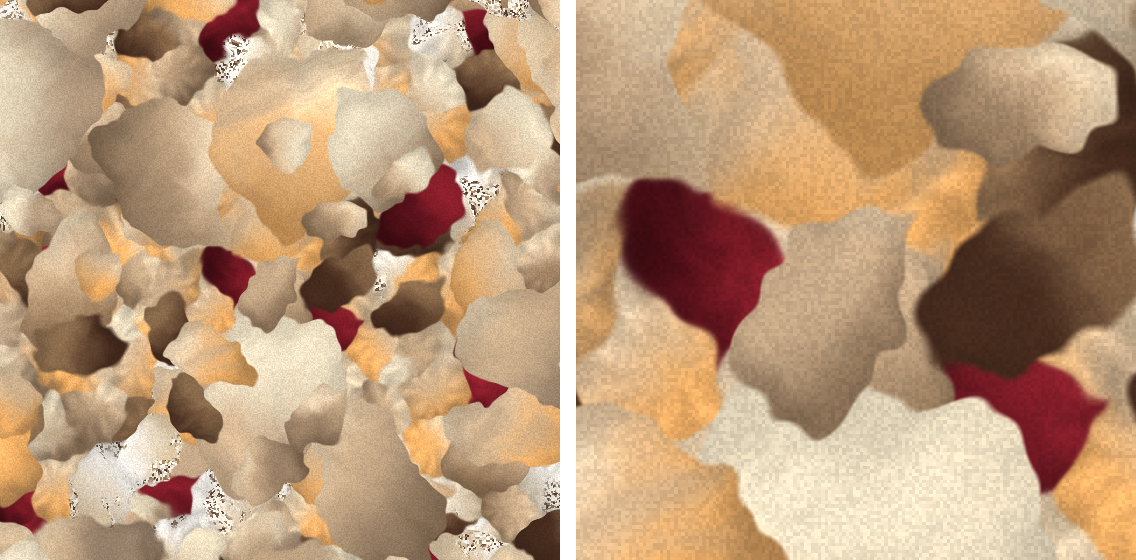
Left, the full canvas; right, a detail of the centre.
Reproduce this texture procedurally as a three.js fragment shader.

```glsl
// A packed collage of soft stone-like patches: peach, grey, cream, dark and red.
// A cellular bed of small chips lies under scattered layers of wobbly stones,
// each shaded by a gradient, smoky layered sines, fine grain and bright crumbs.

varying vec2 vUv;

const vec3 TAN    = vec3(0.88, 0.75, 0.60);
const vec3 BROWN  = vec3(0.58, 0.45, 0.32);
const vec3 GREY   = vec3(0.55, 0.47, 0.39);
const vec3 ORANGE = vec3(0.92, 0.67, 0.39);
const vec3 CREAM  = vec3(0.98, 0.92, 0.80);
const vec3 DARK   = vec3(0.26, 0.16, 0.11);
const vec3 RED    = vec3(0.58, 0.13, 0.18);
const vec3 WINE   = vec3(0.28, 0.05, 0.08);
const vec3 WHITE  = vec3(1.0, 0.98, 0.95);

const float BED_SCALE   = 11.0;   // chips across the canvas
const float BED_SHARP   = 55.0;   // crispness of the chip seams
const float EDGE        = 0.0018; // stone edge width
const float SOFT_EDGE   = 0.007;  // widest stone edge
const float WARP        = 0.0045; // raggedness of the outlines
const float SMOKE       = 0.17;   // light and dark drift inside stones
const float GRAIN       = 0.065;  // strength of the fine grain
const float GRAIN_SCALE = 480.0;
const float CRUMB_SCALE = 270.0;

float hash(vec2 p) {
  vec3 q = fract(vec3(p.xyx) * 0.1031);
  q += dot(q, q.yzx + 33.33);
  return fract((q.x + q.y) * q.z);
}

vec2 hash2(vec2 p) {
  return vec2(hash(p + 3.7), hash(p + 41.3));
}

mat2 turn(float a) {
  return mat2(cos(a), sin(a), -sin(a), cos(a));
}

// Smoky mottling from folded, turning sines, about -1 to 1.
float mottle(vec2 p) {
  float sum = 0.0, amp = 0.5;
  for (int i = 0; i < 6; i++) {
    p = turn(1.1) * p * 1.75 + 0.9 * sin(p.yx * 1.3);
    sum += amp * sin(p.x) * cos(p.y);
    amp *= 0.66;
  }
  return sum;
}

// Bright crumbs with a few dark specks on a pale ground.
vec3 crumbs(vec2 p, vec3 ground, float amount) {
  float h = hash(floor(p * CRUMB_SCALE) + 9.0);
  vec3 speck = h < 0.13 ? DARK : (h < 0.32 ? BROWN : WHITE);
  return mix(ground, speck, amount * step(h, 0.75));
}

// Material of one stone; local runs over about -1 to 1 inside it.
vec3 stoneColour(float kind, vec2 local, vec2 p, vec2 id) {
  vec2 rnd = hash2(id + 71.0);
  float smoke = mottle(p * 6.0 + rnd * 40.0);
  vec2 dir = turn((rnd.x - 0.5) * 3.2) * vec2(0.0, -1.0);
  float slope = dot(local, dir);
  float t = smoothstep(-0.8, 0.8, slope + 0.8 * smoke + 0.5 * (rnd.y - 0.5));
  vec3 lit = TAN, shade = ORANGE;
  if (kind > 0.33) { lit = TAN;   shade = mix(BROWN, GREY, rnd.y); }
  if (kind > 0.50) { lit = CREAM; shade = mix(TAN, GREY, 0.7 * rnd.x); }
  if (kind > 0.65) { lit = BROWN; shade = DARK; }
  if (kind > 0.77) { lit = RED;   shade = WINE; }
  if (kind > 0.86) { lit = WHITE; shade = mix(CREAM, BROWN, 0.35); }
  vec3 col = mix(lit, shade, t);
  if (kind < 0.65) {
    // A pale bloom on the lit side and a brown stain on the far side.
    col = mix(col, CREAM, 0.55 * smoothstep(0.25, 1.1, 0.6 * smoke - slope));
    col = mix(col, BROWN * 0.85, 0.6 * smoothstep(0.45, 1.3, slope - 0.8 * smoke) * rnd.y);
  }
  if (kind > 0.86) col = crumbs(p, col, 0.85 * smoothstep(-0.05, 0.3, mottle(p * 15.0 + rnd * 9.0)));
  return col * (1.0 + SMOKE * smoke) * (1.0 - 0.12 * smoothstep(0.6, 1.1, length(local)));
}

// Bed of cellular chips with faint fan streaks, blended by distance.
vec3 chipBed(vec2 p) {
  vec2 g = p * BED_SCALE, cell = floor(g);
  vec3 sum = vec3(0.0);
  float total = 0.0;
  for (int j = -1; j <= 1; j++) {
    for (int i = -1; i <= 1; i++) {
      vec2 id = cell + vec2(float(i), float(j));
      vec2 local = g - id - hash2(id + 20.0);
      float w = exp(-BED_SHARP * length(local));
      float fan = sin(9.0 * atan(local.y, local.x) + 30.0 * hash(id)) * smoothstep(0.1, 0.5, length(local));
      sum += w * stoneColour(hash(id + 5.0), local * 1.7, p, id) * (1.0 + 0.07 * fan);
      total += w;
    }
  }
  return sum / max(total, 1e-35);
}

// One layer of stones over col; kinds above kindLimit are left out.
vec3 stoneLayer(vec3 col, vec2 p, float scale, float presence, float kindLimit, float seed) {
  vec2 g = p * scale + seed * 0.37, cell = floor(g);
  for (int j = -1; j <= 1; j++) {
    for (int i = -1; i <= 1; i++) {
      vec2 id = cell + vec2(float(i), float(j)) + seed * 57.0;
      vec2 rnd = hash2(id), rnd2 = hash2(id + 130.0);
      vec2 centre = id - seed * 57.0 + 0.15 + 0.7 * rnd;
      vec2 q = turn(rnd2.x * 6.283) * (g - centre);
      q *= vec2(0.85, 1.0 + 0.4 * rnd2.y);
      float a = atan(q.y, q.x);
      float wobble = 0.13 * sin(2.0 * a + rnd.x * 30.0) + 0.09 * sin(3.0 * a + rnd.y * 30.0)
                   + 0.06 * sin(5.0 * a + rnd2.x * 30.0) + 0.02 * sin(11.0 * a + rnd2.y * 30.0);
      float radius = mix(0.34, 0.60, hash(id + 211.0)) * (1.0 + wobble);
      float edge = scale * mix(EDGE, SOFT_EDGE, pow(rnd2.x, 5.0));
      float cover = smoothstep(edge, -edge, length(q) - radius) * step(hash(id + 17.0), presence);
      if (cover > 0.0) {
        float kind = hash(id + 303.0) * kindLimit;
        col = mix(col, stoneColour(kind, (g - centre) / radius, p, id), cover);
      }
    }
  }
  return col;
}

void main() {
  vec2 ragged = sin(vUv.yx * 61.0 + 2.0 * sin(vUv * 37.0)) + 0.5 * sin(vUv.yx * 143.0 + 2.0 * sin(vUv * 97.0));
  vec2 p = vUv + WARP * ragged;
  vec3 col = chipBed(p);
  col = stoneLayer(col, p, 6.8, 0.58, 0.98, 1.0);
  col = stoneLayer(col, p, 3.7, 0.62, 0.67, 2.0);
  col = stoneLayer(col, p, 9.0, 0.20, 1.0, 3.0);
  col *= 1.0 + GRAIN * 2.0 * (hash(floor(vUv * GRAIN_SCALE)) - 0.5);
  gl_FragColor = vec4(clamp(col, 0.0, 1.0), 1.0);
}
```
